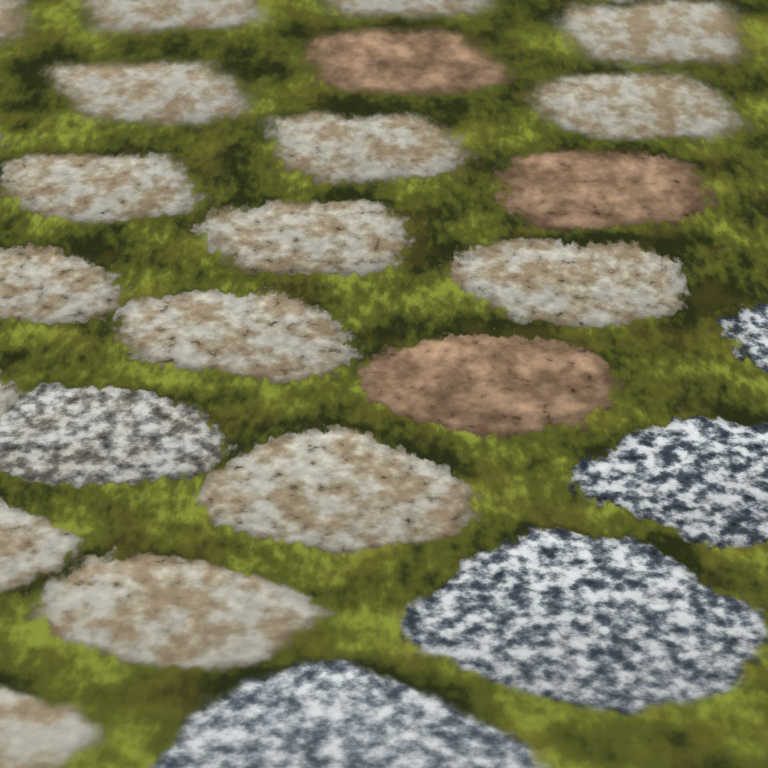
This texture is drawn by a WebGL 1 fragment shader. Its source:

```glsl
precision highp float;
// Mossy cobblestones receding from the viewer: rounded stones sit on a curved
// lattice of rows and columns, with moss in the joints. Gradient noise gives
// the rough outlines, granite grain, and tufts; near and far rows are softer.

uniform vec2 u_resolution;

#define EDGE_ROUGHNESS 0.016
#define GRAIN_SCALE 38.0
#define GRAIN_STRENGTH 0.8
#define TUFT_SCALE 52.0
#define SHADOW_REACH 0.028
#define FOCUS_HEIGHT 0.5
#define MOSS_DARK vec3(0.17, 0.19, 0.10)
#define MOSS_MID vec3(0.34, 0.36, 0.15)
#define MOSS_BRIGHT vec3(0.54, 0.58, 0.23)
#define STONE_TAN vec3(0.60, 0.54, 0.44)
#define STONE_PALE vec3(0.71, 0.70, 0.65)
#define STONE_RED vec3(0.56, 0.44, 0.34)

vec2 hashGradient(vec2 cell) {
  float h = fract(sin(dot(cell, vec2(127.1, 311.7))) * 43758.5);
  return vec2(cos(h * 6.2832), sin(h * 6.2832));
}

float gradientNoise(vec2 p) {
  vec2 i = floor(p), f = fract(p);
  vec2 u = f * f * f * (f * (f * 6.0 - 15.0) + 10.0);
  vec2 e = vec2(1.0, 0.0);
  float a = dot(hashGradient(i), f);
  float b = dot(hashGradient(i + e.xy), f - e.xy);
  float c = dot(hashGradient(i + e.yx), f - e.yx);
  float d = dot(hashGradient(i + e.xx), f - e.xx);
  return mix(mix(a, b, u.x), mix(c, d, u.x), u.y);
}

float fbm(vec2 p) {
  float sum = 0.0, amp = 1.0;
  for (int i = 0; i < 4; i++) {
    sum += amp * gradientNoise(p);
    p = mat2(1.6, 1.2, -1.2, 1.6) * p + 3.7;
    amp *= 0.5;
  }
  return sum;
}

// Lattice centre of a stone, origin at the lower left.
vec2 stoneCentre(float col, float row) {
  float sway = 1.0 - cos(1.795 * row), front = step(6.5, row);
  float c = col - 1.0;
  float spineX = 0.853 - row * row * (0.0054 + 0.00187 * row) - 0.0234 * sway;
  spineX += 0.0055 * max(row * (3.0 - row), 0.0) - 0.05 * front;
  float spacing = 0.328 + 0.039 * row - 0.0143 * sway - 0.054 * front;
  spacing += 0.03 * step(row, -0.5) + 0.035 * step(3.5, row) * step(c, -0.5);
  float drop = 0.042 + row * (0.091 + 0.0058 * row);
  float leftDrop = -c * (0.039 + row * (0.0156 - 0.002 * row));
  float rightDrop = c * c * (0.0326 * (row - 4.0) - 0.05);
  return vec2(spineX + c * spacing, 1.0 - drop - (c < 0.0 ? leftDrop : rightDrop));
}

// Approximate signed distance to one stone; local receives its own coordinates.
float stoneDistance(vec2 p, float col, float row, out vec2 local) {
  float near = step(5.5, row), c = clamp(col - 1.0, 0.0, 1.0);
  vec2 halfSize = vec2(0.124 + row * (0.0052 + 0.0018 * row), 0.043 + 0.0016 * row * row);
  halfSize *= mix(vec2(1.0), vec2(0.9 + 0.2 * c, 0.8 + 0.4 * c), near);
  vec2 q = (p - stoneCentre(col, row)) / halfSize;
  float lean = 0.22 + 0.08 * sin(col * 5.3 + row * 2.7);
  q.x += lean * q.y;
  q.y -= 0.1 * q.x;
  local = q;
  q *= 1.0 + 0.04 * sin(3.0 * atan(q.y, q.x) + col * 2.1 + row * 4.7);
  float power = clamp(3.7 - 0.43 * row, 1.5, 3.7);
  vec2 a = pow(abs(q) + 0.0001, vec2(power));
  return (pow(a.x + a.y, 1.0 / power) - 1.0) * halfSize.y;
}

void main() {
  vec2 p = gl_FragCoord.xy / u_resolution;
  float blur = smoothstep(0.12, 0.55, abs(p.y - FOCUS_HEIGHT));
  float sharp = 1.0 - 0.6 * blur;
  // Ground coordinates: detail shrinks with distance.
  float scale = 1.0 - 0.5 * p.y;
  vec2 ground = vec2((p.x - 0.5) / scale, -3.2 * log(scale));

  // Nearest stone with a roughened outline; shade behind and light before all.
  vec2 rough = vec2(fbm(ground * 9.0), fbm(ground * 9.0 + 31.0));
  vec2 bent = p + EDGE_ROUGHNESS * scale * rough * vec2(1.6, 1.0);
  float dist = 9.0, shade = 0.0, glow = 0.0;
  vec2 local = vec2(0.0), id = vec2(0.0);
  for (int r = -1; r < 8; r++) {
    for (int c = -2; c < 4; c++) {
      vec2 q;
      float d = stoneDistance(bent, float(c), float(r), q);
      float behind = smoothstep(-0.1, 0.65, q.y);
      float falloff = exp(-max(d, 0.0) / SHADOW_REACH);
      shade = max(shade, behind * falloff);
      glow = max(glow, (1.0 - behind) * falloff);
      if (d < dist) { dist = d; local = q; id = vec2(float(c), float(r)); }
    }
  }

  // Stone: warm, red or blue-grey granite with dark flecks.
  float patches = fbm(ground * 13.0 + id * 4.1);
  float grain = fbm(ground * GRAIN_SCALE) * sharp * GRAIN_STRENGTH;
  vec3 stone = mix(STONE_TAN, STONE_PALE, smoothstep(-0.45, 0.4, patches + 0.5 * grain));
  float redRow = (1.0 - mod(id.y, 2.0)) * step(1.5, id.y) * step(id.y, 4.5);
  float red = max(redRow * step(abs(id.x - 1.0), 0.5), step(abs(id.x) + abs(id.y), 0.5));
  stone = mix(stone, STONE_RED * (1.0 + 0.5 * patches), 0.8 * red);
  float crystals = smoothstep(-0.5, 0.4, grain * 1.4 + 0.3 * patches);
  vec3 granite = mix(vec3(0.28, 0.31, 0.35), vec3(0.76, 0.78, 0.78), crystals);
  float cool = step(1.5, id.x) + 0.5 * step(abs(id.x) + abs(id.y - 4.0), 0.5);
  stone = mix(stone, granite, cool);
  stone *= 1.0 + 0.25 * grain - 0.3 * smoothstep(0.25, 0.7, -grain);
  stone *= 0.99 + 0.09 * local.y;
  stone *= 1.0 - 0.28 * smoothstep(-0.014, 0.002, dist);

  // Moss: upright tufts, dark behind each stone and lit in front of it.
  float cushions = fbm(ground * 8.0 + 17.0);
  float tufts = fbm(ground * TUFT_SCALE * vec2(1.0, 0.55)) * sharp;
  float light = 0.62 + 0.65 * cushions + 0.4 * tufts + 0.1 * glow - 0.55 * shade;
  vec2 hollow = (p - vec2(0.87, 0.62)) / vec2(0.15, 0.11);
  light -= 0.28 * exp(-dot(hollow, hollow));
  vec3 moss = mix(MOSS_DARK, MOSS_MID, smoothstep(-0.05, 0.5, light));
  moss = mix(moss, MOSS_BRIGHT, smoothstep(0.45, 1.0, light));
  moss = mix(moss, vec3(0.43, 0.37, 0.17), 0.35 * smoothstep(0.0, 0.5, rough.x));

  // Tufts overlap the stone rim; softness follows the focus.
  float soft = 0.003 + 0.005 * blur;
  float cover = smoothstep(-soft, soft, dist + 0.002 + 0.008 * tufts);
  gl_FragColor = vec4(mix(stone, moss, cover), 1.0);
}
```
